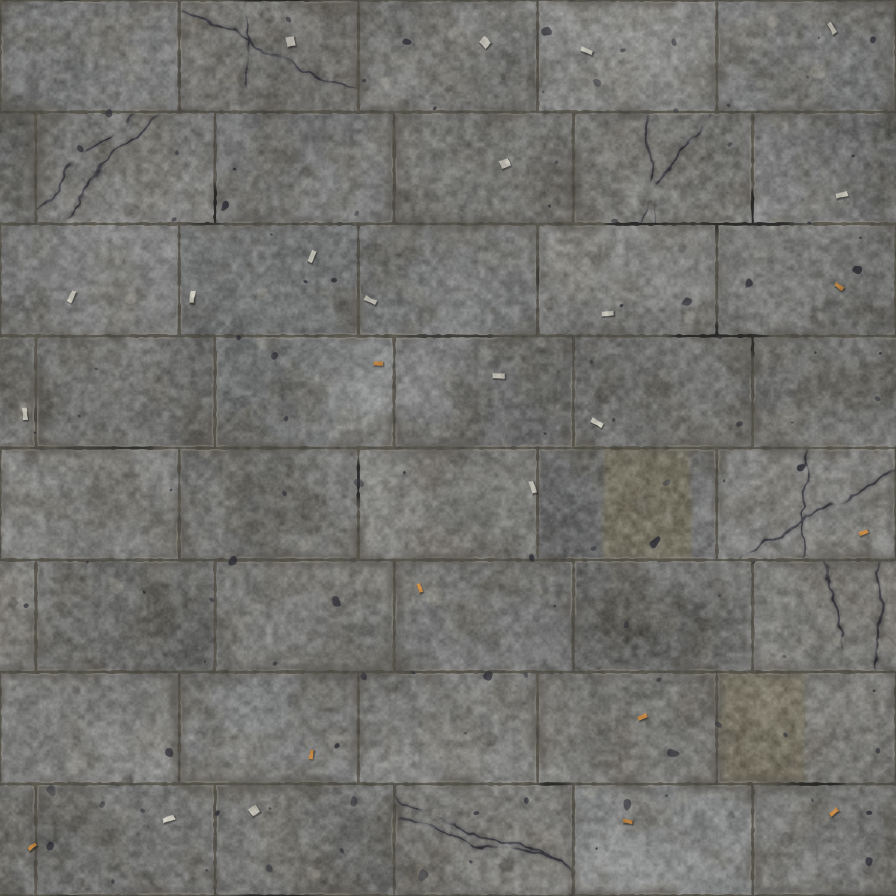
This texture is drawn by a WebGL 2 fragment shader. Its source:

```glsl
#version 300 es
precision highp float;

uniform vec2 u_resolution;
out vec4 fragColor;

#define SLABS vec2(5.0, 8.0)
#define ROW_SHIFT 0.2
#define JOINT_HALF 0.0016
#define SLAB_VARIATION 0.07
#define CLOUD_STRENGTH 0.22
#define GRAIN_STRENGTH 0.24
#define CRACK_CHANCE 0.12
#define GUM_CHANCE 0.5
#define STAIN_CHANCE 0.45
#define LITTER_CHANCE 0.36

const vec3 STONE = vec3(0.475, 0.475, 0.468);
const vec3 WARM = vec3(0.44, 0.43, 0.40);
const vec3 TAN = vec3(0.45, 0.43, 0.36);
const vec3 DIRT = vec3(0.36, 0.35, 0.33);
const vec3 JOINT = vec3(0.31, 0.30, 0.265);
const vec3 PALE = vec3(0.58, 0.57, 0.53);
const vec3 GUM = vec3(0.20, 0.20, 0.23);
const vec3 ORANGE = vec3(0.76, 0.53, 0.27);
const vec3 PAPER = vec3(0.76, 0.75, 0.71);

// Integer hash: three values in 0..1 per cell
vec3 hash3(vec2 cell, float seed) {
    uvec3 v = uvec3(vec3(cell, seed)) * 1664525u + 1013904223u;
    v.x += v.y * v.z; v.y += v.z * v.x; v.z += v.x * v.y;
    v ^= v >> 16u;
    v.x += v.y * v.z; v.y += v.z * v.x; v.z += v.x * v.y;
    return vec3(v >> 8u) / 16777216.0;
}

// Value noise with n cells, wrapping at the canvas edge
float noise(vec2 uv, float n) {
    vec2 g = uv * n, i = floor(g), f = g - i;
    f = f * f * (3.0 - 2.0 * f);
    vec2 a = mod(i, n), b = mod(i + 1.0, n);
    return mix(mix(hash3(a, n).x, hash3(vec2(b.x, a.y), n).x, f.x),
               mix(hash3(vec2(a.x, b.y), n).x, hash3(b, n).x, f.x), f.y);
}

float fbm(vec2 uv, float n, int octaves) {
    float sum = 0.0, weight = 0.0, amp = 1.0;
    for (int k = 0; k < octaves; k++) {
        sum += amp * noise(uv, n);
        weight += amp;
        amp *= 0.6;
        n *= 2.0;
    }
    return sum / weight;
}

vec2 rotate(vec2 p, float a) {
    return vec2(cos(a) * p.x + sin(a) * p.y, cos(a) * p.y - sin(a) * p.x);
}

float boxDistance(vec2 p, vec2 halfSize) {
    vec2 d = abs(p) - halfSize;
    return length(max(d, 0.0)) + min(max(d.x, d.y), 0.0);
}

// Offset from the random centre kept inside each grid cell
vec2 scatter(vec2 uv, float n, float seed, out vec3 rnd, out vec3 look) {
    vec2 cell = floor(uv * n);
    rnd = hash3(cell, seed);
    look = hash3(cell, seed + 1.0);
    return (fract(uv * n) - mix(vec2(0.2), vec2(0.8), rnd.xy)) / n;
}

void main() {
    vec2 uv = gl_FragCoord.xy / u_resolution;
    float px = 1.0 / min(u_resolution.x, u_resolution.y);

    // Running bond layout
    vec2 grid = uv * SLABS;
    grid.x -= ROW_SHIFT * (1.0 - mod(floor(grid.y), 2.0));
    vec2 id = mod(floor(grid), SLABS), local = fract(grid);
    vec2 toEdge = (0.5 - abs(local - 0.5)) / SLABS;
    vec3 slab = hash3(id, 501.0);

    float cloud = fbm(uv, 7.0, 5);
    float patches = fbm(uv, 23.0, 3);
    float grain = fbm(uv, 130.0, 3);
    float edge = min(toEdge.x, toEdge.y) + 0.0016 * (noise(uv, 190.0) - 0.5);

    // Slab tone, mottling and warm tint
    vec3 color = mix(STONE, WARM, 0.7 * smoothstep(0.4, 0.75, patches) + 0.25 * slab.y);
    color += (slab.x - 0.5) * SLAB_VARIATION + (cloud - 0.5) * CLOUD_STRENGTH;
    color += vec3(-0.006, 0.0, 0.010) * slab.z;

    // Tan panels on a diagonal of slabs
    float panel = step(abs(id.x + 0.5 * id.y - 4.5), 0.1) * step(2.5, id.x);
    float panelX = abs(local.x - 0.61 + 0.36 * (id.x - 3.0)) + 0.06 * (patches - 0.5);
    color = mix(color, TAN, 0.75 * panel * (1.0 - smoothstep(0.22, 0.26, panelX)));

    // Cracks with a faint smear
    for (int k = 0; k < 2; k++) {
        vec3 r = hash3(id, 511.0 + float(k));
        vec2 q = rotate((local - 0.3 - 0.4 * r.xy) / SLABS, 3.14 * r.z);
        float d = abs(q.y + 0.035 * (fbm(uv, 17.0, 4) - 0.5));
        float line = 0.6 * (1.0 - smoothstep(0.0004, 0.0008 + px, d))
                   + 0.25 * (1.0 - smoothstep(0.0, 0.006, d));
        line *= step(slab.z, CRACK_CHANCE) * smoothstep(0.3, 0.5, patches);
        color = mix(color, GUM, line);
    }

    // Soft stains, dark or pale
    vec3 rnd, look;
    vec2 q = scatter(uv, 19.0, 521.0, rnd, look);
    float d = length(q) - mix(0.004, 0.009, look.x) * (0.6 + 0.8 * noise(uv, 90.0));
    float stain = step(rnd.z, STAIN_CHANCE) * (1.0 - smoothstep(-0.002, 0.002, d));
    color = mix(color, look.y < 0.7 ? DIRT : PALE, stain * mix(0.2, 0.55, look.z));
    color += (grain - 0.5) * GRAIN_STRENGTH;

    // Grime, crumbled rims and joints
    float grime = (1.0 - smoothstep(0.001, 0.014, edge)) * smoothstep(0.3, 0.7, patches);
    color = mix(color, DIRT, 0.65 * grime);
    float rim = (1.0 - smoothstep(0.002, 0.0045, edge)) * smoothstep(0.5, 0.75, noise(uv, 37.0));
    color = mix(color, PALE, 0.45 * rim);
    float gap = 1.0 - smoothstep(JOINT_HALF - 0.6 * px, JOINT_HALF + 0.6 * px, edge);
    vec3 filler = JOINT * (0.8 + 0.4 * grain);
    filler = mix(filler, vec3(0.11), smoothstep(0.78, 0.9, noise(uv, 13.0)));
    color = mix(color, filler, 0.85 * gap);

    // Trodden gum
    q = rotate(scatter(uv, 14.0, 531.0, rnd, look), 6.28 * look.z);
    d = length(q * vec2(1.0, 1.35)) - mix(0.0015, 0.0062, look.x * look.x) * (0.7 + 0.7 * noise(uv, 170.0));
    float gum = step(rnd.z, GUM_CHANCE) * (1.0 - smoothstep(-px, px, d));
    color = mix(color, GUM + 0.1 * (grain - 0.5), gum * mix(0.5, 0.95, look.y));

    // Litter: orange stubs, white stubs and paper scraps, each with a shadow
    q = scatter(uv, 8.0, 541.0, rnd, look);
    float angle = 6.28 * look.z, present = step(rnd.z, LITTER_CHANCE);
    vec2 size = look.x < 0.5 ? vec2(0.0052, 0.0021) : look.x < 0.85 ? vec2(0.0068, 0.0026) : vec2(0.0052, 0.0046);
    float shadow = boxDistance(rotate(q + vec2(-0.001, 0.0015), angle), size);
    color *= 1.0 - 0.4 * present * (1.0 - smoothstep(-0.001, 0.002, shadow));
    d = boxDistance(rotate(q, angle), size) + 0.0012 * (noise(uv, 210.0) - 0.5);
    vec3 litter = (look.x < 0.5 ? ORANGE : PAPER) * (0.8 + 0.35 * grain);
    color = mix(color, litter, present * (1.0 - smoothstep(-0.7 * px, 0.7 * px, d)));

    fragColor = vec4(clamp(color, 0.0, 1.0), 1.0);
}
```
